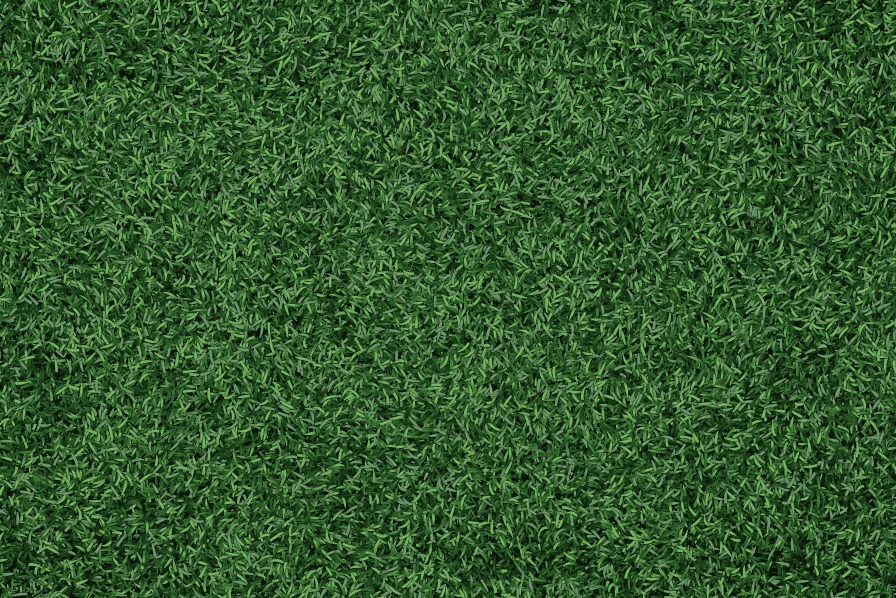
Give the GLSL for this texture, as a WebGL 1 fragment shader.

```glsl
precision highp float;

uniform vec2 u_resolution;

#define LAYERS 9
#define DENSITY 66.0      // blade cells per canvas height
#define BLADE_WIDTH 0.145 // half width, in cells
#define SPREAD 0.85       // share of a full turn that blades may point to
#define TONE_RANGE 1.1    // tone variation from blade to blade
#define TONE_BASE -0.34
#define DEPTH_TONE 0.55   // how much lighter the top layer is
#define TIP_TONE 0.22     // root to tip lightening
#define SHADOW 0.30
#define VIGNETTE 0.28

const float TAU = 6.28319;
const vec3 DEEP = vec3(0.03, 0.09, 0.02);
const vec3 DARK = vec3(0.09, 0.23, 0.08);
const vec3 MID = vec3(0.16, 0.36, 0.15);
const vec3 LEAF = vec3(0.24, 0.49, 0.20);
const vec3 PALE = vec3(0.42, 0.60, 0.40);
const vec3 BRIGHT = vec3(0.45, 0.71, 0.36);

vec4 hash4(vec2 p) {
    vec4 q = fract(p.xyxy * vec4(0.1031, 0.1030, 0.0973, 0.1099));
    q += dot(q, q.wzxy + 33.33);
    return fract((q.xxyz + q.yzzw) * q.zywx);
}

float gradientDot(vec2 corner, vec2 offset) {
    float angle = TAU * hash4(corner + 51.0).x;
    return dot(vec2(cos(angle), sin(angle)), offset);
}

float gradientNoise(vec2 p) {
    vec2 i = floor(p);
    vec2 f = p - i;
    vec2 u = f * f * f * (f * (f * 6.0 - 15.0) + 10.0);
    vec2 e = vec2(1.0, 0.0);
    float low = mix(gradientDot(i, f), gradientDot(i + e.xy, f - e.xy), u.x);
    float high = mix(gradientDot(i + e.yx, f - e.yx), gradientDot(i + e.xx, f - e.xx), u.x);
    return mix(low, high, u.y);
}

// Dark gaps through leaf greens up to a pale or yellowish sheen
vec3 grassColour(float tone, float sheen) {
    vec3 colour = mix(DEEP, DARK, smoothstep(0.0, 0.17, tone));
    colour = mix(colour, MID, smoothstep(0.20, 0.43, tone));
    colour = mix(colour, LEAF, smoothstep(0.46, 0.68, tone));
    vec3 glint = mix(PALE, BRIGHT, smoothstep(0.4, 0.6, sheen));
    return mix(colour, glint, smoothstep(0.70, 0.90, tone));
}

// Signed distance to a curved tapering blade; x runs from root to tip
float bladeDistance(vec2 p, float halfLength, float bend) {
    float along = p.x / halfLength;
    float across = abs(p.y - bend * (along * along - 0.4));
    float width = BLADE_WIDTH * (1.0 - 0.5 * smoothstep(0.0, 1.0, along));
    return max(across - width, abs(p.x) - halfLength);
}

void main() {
    vec2 uv = gl_FragCoord.xy / u_resolution.y;
    vec2 centred = gl_FragCoord.xy / u_resolution - vec2(0.45, 0.56);
    float pixel = DENSITY / u_resolution.y;

    // Broad drift of direction and light over the turf
    float lean = 0.5 * gradientNoise(uv * 4.0 + 7.0);
    float light = 0.14 * gradientNoise(uv * 7.0) + 0.12 * gradientNoise(uv * 19.0 + 3.0);
    light += 0.03 - VIGNETTE * dot(centred, centred);

    vec3 colour = DEEP;
    for (int layer = 0; layer < LAYERS; layer++) {
        float depth = float(layer) / float(LAYERS - 1);
        vec2 shift = float(layer) * vec2(17.37, 31.71);
        vec2 p = uv * DENSITY + shift;
        vec2 home = floor(p);

        // Blades of neighbouring cells, painted in a fixed order
        for (int j = -1; j <= 1; j++) {
            for (int i = -1; i <= 1; i++) {
                vec2 cell = home + vec2(float(i), float(j));
                vec2 seed = cell + float(layer) * vec2(113.0, 71.0);
                vec4 place = hash4(seed);
                vec4 form = hash4(seed + 307.0);

                float angle = TAU * (place.z * SPREAD + lean);
                vec2 dir = vec2(cos(angle), sin(angle));
                vec2 local = p - cell - place.xy;
                local = vec2(dot(local, dir), dot(local, vec2(-dir.y, dir.x)));

                float halfLength = mix(0.5, 0.86, form.x);
                float d = bladeDistance(local, halfLength, (form.y - 0.5) * 0.28);
                float tone = TONE_BASE + TONE_RANGE * place.w + DEPTH_TONE * depth
                    + TIP_TONE * local.x / halfLength + light;

                // Soft contact shadow, then the blade itself
                colour *= 1.0 - SHADOW * smoothstep(0.16, 0.0, d);
                float cover = clamp(0.5 - d / pixel, 0.0, 1.0);
                colour = mix(colour, grassColour(tone, form.z), cover);
            }
        }
    }
    gl_FragColor = vec4(colour, 1.0);
}
```
